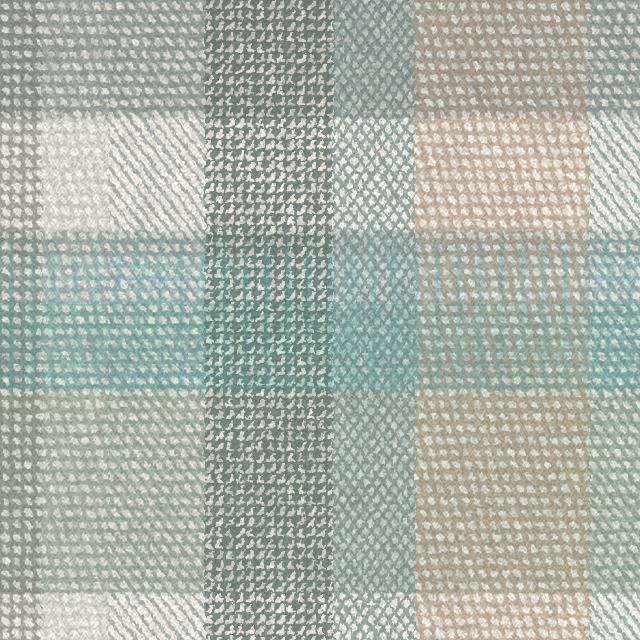
Write a Shadertoy shader that draws this texture.

```glsl
// Woven plaid cloth: soft pastel warp and weft bands with dotted, twill and lattice weaves.
#define CELLS vec2(56.0, 53.0)   // weave cells across and down
#define DENSE 1.12               // closer sett of the dark band
#define BANDS 7                  // bands in each direction
#define EDGE 0.003               // softness of band borders
#define TWILL_STEP 0.8           // sideways shift of twill lines per row
#define TWILL_WIDTH 0.18         // half width of twill lines, in cells
#define HATCH 150.0              // fine yarn strokes across
#define GRAIN 0.20               // strength of the fibre grain
#define TONING 0.22              // weft tint seen in the openings
#define CREAM vec3(0.915, 0.905, 0.865)

const float warpEdge[BANDS] = float[](-1.0, 0.065, 0.17, 0.32, 0.52, 0.648, 0.922);
const float weftEdge[BANDS] = float[](-1.0, 0.185, 0.361, 0.401, 0.475, 0.612, 0.927);

// Yarn colour, and how strongly it covers the ground
const vec4 warpYarn[BANDS] = vec4[](
    vec4(0.56, 0.55, 0.52, 0.80), vec4(0.66, 0.65, 0.62, 0.38),
    vec4(0.55, 0.59, 0.57, 0.75), vec4(0.42, 0.47, 0.44, 0.94),
    vec4(0.49, 0.57, 0.56, 0.82), vec4(0.72, 0.645, 0.57, 0.88),
    vec4(0.49, 0.60, 0.58, 0.80));
const vec4 weftYarn[BANDS] = vec4[](
    vec4(0.50, 0.54, 0.53, 0.88), vec4(0.88, 0.86, 0.82, 0.20),
    vec4(0.50, 0.585, 0.575, 0.85), vec4(0.52, 0.66, 0.67, 0.78),
    vec4(0.42, 0.60, 0.58, 0.85), vec4(0.56, 0.63, 0.555, 0.85),
    vec4(0.88, 0.86, 0.82, 0.20));

// Weave of each warp band: row shift, twill amount, lattice amount
const vec3 weave[BANDS] = vec3[](
    vec3(0.0, 0.0, 0.0), vec3(0.25, 0.0, 0.0), vec3(TWILL_STEP, 1.0, 0.0),
    vec3(0.0, 0.0, 0.0), vec3(0.75, 1.0, 1.0), vec3(0.25, 0.0, 0.0),
    vec3(TWILL_STEP, 1.0, 0.0));

float hash(vec2 p) {
    vec3 a = fract(vec3(p.xyx) * 0.1031);
    a += dot(a, a.yzx + 33.33);
    return fract((a.x + a.y) * a.z);
}

float noise(vec2 p) {
    vec2 i = floor(p), f = fract(p);
    f = f * f * (3.0 - 2.0 * f);
    return mix(mix(hash(i), hash(i + vec2(1, 0)), f.x),
               mix(hash(i + vec2(0, 1)), hash(i + vec2(1, 1)), f.x), f.y);
}

vec2 wobble(vec2 p) {
    return vec2(noise(p), noise(p + 37.0)) - 0.5;
}

// Soft periodic line, one per unit of phase
float line(float phase, float halfWidth) {
    float d = abs(fract(phase) - 0.5);
    return 1.0 - smoothstep(halfWidth - 0.08, halfWidth + 0.08, d);
}

void mainImage(out vec4 fragColor, in vec2 fragCoord) {
    vec2 p = fragCoord / iResolution.xy;
    p.y = 1.0 - p.y;

    // Band colours, with slightly ragged borders
    vec2 ragged = p + 0.006 * wobble(p * 180.0);
    vec4 warp = warpYarn[0], weft = weftYarn[0];
    vec3 style = weave[0];
    float dark = 0.0;
    for (int i = 1; i < BANDS; i++) {
        warp = mix(warp, warpYarn[i], smoothstep(-EDGE, EDGE, ragged.x - warpEdge[i]));
        weft = mix(weft, weftYarn[i], smoothstep(-EDGE, EDGE, ragged.y - weftEdge[i]));
        if (ragged.x > warpEdge[i]) {
            style = weave[i];
            dark = float(i == 3);
        }
    }

    // Weave cells, unevenly beaten and frayed by the fibres
    vec2 q = p * CELLS * mix(1.0, DENSE, dark);
    q += 0.12 * wobble(q * 1.3) + 0.28 * wobble(q * 4.7);
    vec2 shifted = vec2(q.x - style.x * floor(q.y), q.y);
    vec2 cell = floor(shifted), f = fract(shifted) - 0.5;
    float chance = hash(cell + 17.0);

    // Pale openings: slanted dots, or stubby hooked ticks in the dark band
    float swell = (0.88 + 0.24 * chance) * (1.14 - 0.14 * weft.a);
    float dotDist = length(vec2(f.x - 0.4 * f.y, f.y) / vec2(0.33, 0.35)) / swell;
    float opening = 1.0 - smoothstep(0.7, 1.2, dotDist);
    float side = chance < 0.35 ? -1.0 : 1.0;
    float foot = length(vec2(max(abs(f.x) - 0.24, 0.0), f.y - 0.12 + 0.3 * f.x * side));
    float stem = length(vec2(f.x - 0.12 * side + 0.4 * f.y, max(abs(f.y + 0.1) - 0.26, 0.0)));
    float tick = 1.0 - smoothstep(0.09, 0.23, min(foot, stem) / swell);
    opening = mix(opening, tick, dark) * (0.78 + 0.22 * hash(cell + 5.0));

    // Yarn coverage: dotted, twill or lattice
    float twill = line(q.x - style.x * q.y, TWILL_WIDTH);
    float counter = line(q.x + style.x * q.y, TWILL_WIDTH);
    float twillCover = max(twill, counter * style.z) * (1.0 - 0.3 * weft.a * (1.0 - style.z));
    float warpCover = mix(1.0 - opening, twillCover, style.y);
    float rowCover = 0.88 * smoothstep(0.22, 0.38, abs(f.y)) * (1.0 - dark * opening);
    float weftCover = max(rowCover, 0.66 * (1.0 - opening));
    weftCover = mix(weftCover, 0.22 + 0.4 * noise(q * 2.5), style.z);

    // Interlace the two yarn sets over the toned cream ground
    vec3 color = mix(CREAM, weft.rgb, TONING * weft.a);
    color = mix(color, weft.rgb, weftCover * weft.a);
    vec3 crossed = mix(warp.rgb, weft.rgb * (0.65 + 0.5 * warp.rgb), 0.4 * weft.a);
    color = mix(color, crossed, warpCover * warp.a);

    // Thin teal pinstripes through the blue and teal bands
    float tealZone = smoothstep(0.36, 0.40, p.y) * (1.0 - smoothstep(0.608, 0.616, p.y));
    float pins = max(0.7 * line(p.x * 30.0, 0.10), line(p.y * 62.0, 0.13) * step(0.475, p.y));
    color = mix(color, vec3(0.40, 0.64, 0.63), 0.42 * pins * tealZone);

    // Herringbone yarn strokes, fibre grain and faint fading
    float lean = mod(floor(q.x * 2.0), 2.0) * 2.0 - 1.0;
    float strokes = abs(fract((p.x * lean - 0.8 * p.y) * HATCH + noise(p * 90.0)) - 0.5) * 2.0 - 0.5;
    float grain = noise(p * 300.0) - 0.5;
    float fading = noise(p * vec2(9.0, 14.0)) - 0.5;
    color *= 1.0 + 0.10 * strokes + GRAIN * grain + 0.03 * fading;
    fragColor = vec4(clamp(color, 0.0, 1.0), 1.0);
}
```
